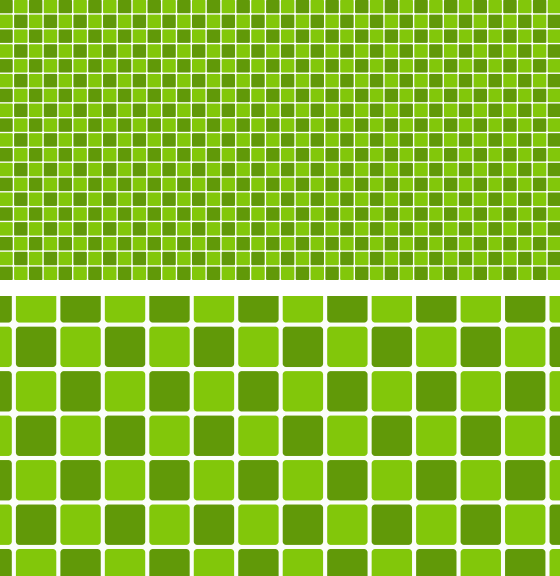
Top, the full canvas; bottom, a detail of the centre.
Write a Shadertoy shader that draws this pattern.

```glsl
// Checkerboard of small rounded green tiles divided by thin white grout.

float roundedBox(vec2 p, float halfSize, float radius) {
    vec2 q = abs(p) - halfSize + radius;
    return length(max(q, 0.0)) + min(max(q.x, q.y), 0.0) - radius;
}

void mainImage(out vec4 fragColor, in vec2 fragCoord) {
    // Tile grid, counted from the upper left corner
    float tilesDown = 18.89;
    vec2 fromTop = vec2(fragCoord.x, iResolution.y - fragCoord.y) / iResolution.y;
    vec2 grid = fromTop * tilesDown + vec2(0.095, 0.06);
    vec2 cell = floor(grid);

    // Alternate dark and light glaze
    float checker = mod(cell.x + cell.y, 2.0);
    vec3 glaze = mix(vec3(0.38, 0.60, 0.03), vec3(0.51, 0.78, 0.04), checker);

    // Tile over grout, with an edge one pixel soft
    float pixel = tilesDown / iResolution.y;
    float edge = roundedBox(fract(grid) - 0.5, 0.454, 0.08);
    float tile = clamp(0.5 - edge / pixel, 0.0, 1.0);
    vec3 grout = vec3(0.985, 0.995, 0.975);

    fragColor = vec4(mix(grout, glaze, tile), 1.0);
}
```
